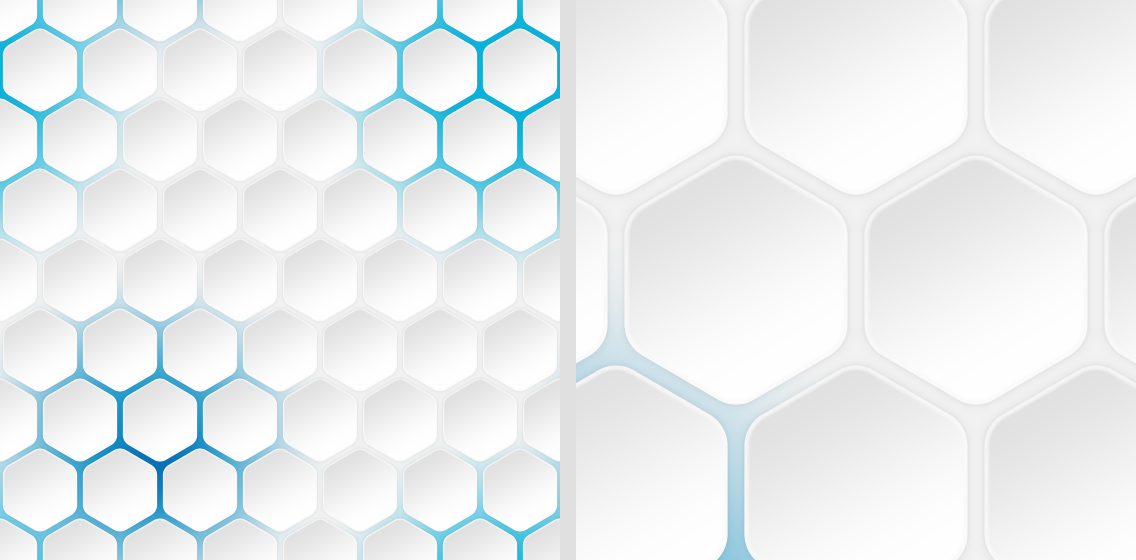
Left, the full canvas; right, a detail of the centre.
This pattern is drawn by a Shadertoy shader. Its source:

```glsl
// Raised white hexagon tiles, seven across and eight rows down, over a pale
// ground. Rounded hexagon distances shape the tiles; two wrapped radial glows
// tint the gaps between them cyan and deep blue.

const float COLUMNS = 7.0;
const vec2 LATTICE = vec2(1.0, 1.7320508);  // one column by two rows
const float APOTHEM = 0.465;
const float CORNER = 0.15;

// Offset from the nearest centre of a staggered lattice
vec2 hexCell(vec2 p) {
    vec2 a = mod(p + 0.5 * LATTICE, LATTICE) - 0.5 * LATTICE;
    vec2 b = mod(p, LATTICE) - 0.5 * LATTICE;
    return dot(a, a) < dot(b, b) ? a : b;
}

// Signed distance to a pointy-topped hexagon with rounded corners
float roundedHexagon(vec2 p, float apothem, float radius) {
    const vec2 mirror = vec2(-0.8660254, 0.5);
    float r = apothem - radius;
    p = abs(p.yx);
    p -= 2.0 * min(dot(mirror, p), 0.0) * mirror;
    p -= vec2(clamp(p.x, -0.57735 * r, 0.57735 * r), r);
    return length(p) * sign(p.y) - radius;
}

// Radial falloff that wraps around the canvas edges
float wrappedGlow(vec2 uv, vec2 centre, float inner, float outer) {
    vec2 offset = fract(uv - centre + 0.5) - 0.5;
    return 1.0 - smoothstep(inner, outer, length(offset));
}

vec3 gapColour(vec2 uv) {
    vec3 ground = vec3(0.945);
    vec3 cyan = vec3(0.04, 0.70, 0.86);
    vec3 azure = vec3(0.10, 0.59, 0.79);
    vec3 deepBlue = vec3(0.03, 0.44, 0.73);
    vec3 colour = mix(ground, cyan, wrappedGlow(uv, vec2(0.915, 0.86), 0.08, 0.39));
    colour = mix(colour, azure, wrappedGlow(uv, vec2(0.26, 0.205), 0.06, 0.34));
    return mix(colour, deepBlue, wrappedGlow(uv, vec2(0.28, 0.18), 0.0, 0.13));
}

// Grey at the upper left, white at the lower right
vec3 tileColour(vec2 cell) {
    float slope = dot(cell, normalize(vec2(0.5, -0.87)));
    return vec3(mix(0.875, 0.995, smoothstep(-0.55, 0.36, slope)));
}

void mainImage(out vec4 fragColor, in vec2 fragCoord) {
    vec2 uv = fragCoord / iResolution.xy;
    vec2 cell = hexCell(uv * vec2(COLUMNS, 4.0 * LATTICE.y));
    float pixel = COLUMNS / iResolution.y;
    float d = roundedHexagon(cell, APOTHEM, CORNER);

    // Ground with a faint contact shadow around each tile
    vec3 colour = gapColour(uv);
    colour *= 1.0 - 0.06 * exp(-max(d, 0.0) / 0.012);

    // Tile face with a thin bright rim
    float rim = smoothstep(-0.028, -0.008, d);
    vec3 tile = mix(tileColour(cell), vec3(0.975), 0.8 * rim);
    float cover = 1.0 - smoothstep(-0.6 * pixel, 0.6 * pixel, d);
    fragColor = vec4(mix(colour, tile, cover), 1.0);
}
```
